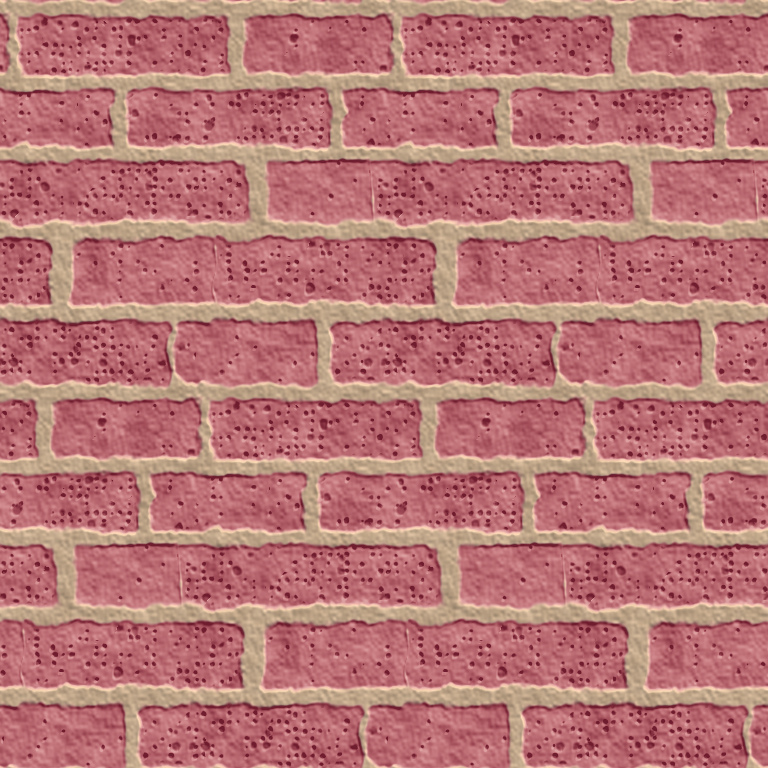
Reproduce this texture procedurally as a WebGL 1 fragment shader.

```glsl
precision highp float;
uniform vec2 u_resolution;

float hash(vec2 p) {
  vec3 q = fract(p.xyx * 0.1031);
  q += dot(q, q.yzx + 33.33);
  return fract((q.x + q.y) * q.z);
}

// Random lattice value; each vertical period is shifted by half a period
float lattice(vec2 i, float n) {
  float turn = floor((i.y + 0.5) / n);
  return hash(vec2(mod(i.x - 0.5 * n * turn + 0.5, n), i.y - n * turn) + n);
}

float noise(vec2 p, float n) {
  vec2 i = floor(p * n), f = fract(p * n);
  f = f * f * (3.0 - 2.0 * f);
  float top = mix(lattice(i, n), lattice(i + vec2(1.0, 0.0), n), f.x);
  float bottom = mix(lattice(i + vec2(0.0, 1.0), n), lattice(i + 1.0, n), f.x);
  return mix(top, bottom, f.y);
}

// Scattered round holes, one candidate per lattice cell
float pits(vec2 p, float n, float density) {
  vec2 i = floor(p * n);
  float seed = lattice(i, n);
  vec2 center = 0.35 + 0.3 * vec2(fract(seed * 57.0), fract(seed * 131.0));
  float radius = mix(0.14, 0.34, fract(seed * 23.0));
  float d = length(fract(p * n) - center) + 0.2 * (noise(p, 3.0 * n) - 0.5);
  return step(seed, density) * (1.0 - smoothstep(radius - 0.14, radius + 0.1, d));
}

// Two upright joints per row: position and half width of each
vec4 rowJoints(float row) {
  if (row < 0.5) return vec4(0.617, 0.024, 0.036, 0.015);
  if (row < 1.5) return vec4(0.312, 0.021, 0.880, 0.017);
  if (row < 2.5) return vec4(0.672, 0.027, 0.970, 0.002);
  if (row < 3.5) return vec4(0.161, 0.029, 0.560, 0.000);
  return vec4(0.846, 0.018, 0.448, 0.009);
}

float jointDistance(float x, float center, float halfWidth) {
  return abs(fract(x - center + 0.5) - 0.5) - halfWidth;
}

float smoothMin(float a, float b, float k) {
  float h = max(k - abs(a - b), 0.0) / k;
  return min(a, b) - 0.25 * h * h * k;
}

// Returns height, distance into the brick, pit depth and brick tone
vec4 wall(vec2 p) {
  vec2 w = p + 0.014 * (vec2(noise(p, 18.0), noise(p + 0.37, 14.0)) - 0.5);
  float t = 5.0 * (w.y + 0.0115 * (1.0 - cos(6.28319 * w.y)));
  float row = floor(t), turn = floor((row + 0.5) / 5.0);
  row -= 5.0 * turn;
  float x = fract(w.x - 0.5 * turn);
  vec4 joint = rowJoints(row);

  float bed = (0.5 - abs(fract(t) - 0.5)) / 5.0 - 0.022;
  float upright = min(jointDistance(x, joint.x, joint.y), jointDistance(x, joint.z, joint.w));
  float d = smoothMin(bed, upright, 0.016);
  d += 0.013 * (noise(p, 30.0) - 0.5) + 0.007 * (noise(p, 74.0) - 0.5);

  // Long bricks are more pitted than short ones
  float span = fract(joint.z - joint.x);
  float first = step(fract(x - joint.x), span);
  float isLong = step(0.5, mix(1.0 - span, span, first));
  float inside = smoothstep(0.003, 0.014, d);
  float density = mix(0.1, 0.42, isLong) * (0.4 + 1.2 * noise(p, 12.0));
  float pit = max(pits(p, 46.0, density), pits(p + 0.21, 26.0, 0.32 * density)) * inside;

  float grain = noise(p, 110.0) + 0.9 * noise(p, 64.0) + 0.7 * noise(p, 34.0);
  float mortar = 1.0 - smoothstep(-0.006, 0.006, d);
  float tone = 0.1 * (hash(vec2(row, first) + 7.0) - 0.5) - 0.04 * isLong;
  return vec4(0.5 * mortar + 0.23 * grain - 0.25 * pit, d, pit, tone);
}

void main() {
  vec2 p = 2.0 * gl_FragCoord.xy / u_resolution;
  p.y = 1.979 - p.y;

  // Relief lit from the upper right
  vec4 here = wall(p);
  float relief = here.x - wall(p + vec2(0.004, -0.007)).x;
  float edge = 1.0 - smoothstep(0.0, 0.018, abs(here.y));
  relief *= mix(1.0, 0.5 + 1.1 * noise(p, 10.0), edge);

  // Brick clay, from deep shadow to pale rose
  float mottle = 0.3 * (noise(p, 16.0) - 0.5) + 0.22 * (noise(p, 48.0) - 0.5);
  float s = 0.66 + here.w + mottle + 1.15 * relief - 0.42 * here.z;
  s = clamp(s, 0.0, 1.1);
  vec3 brick = mix(vec3(0.43, 0.11, 0.18), vec3(0.84, 0.58, 0.59), s);
  brick.r += 0.15 * s * (1.0 - s);

  // Sandy mortar with a mauve stain along its rim
  vec3 mortar = vec3(0.74, 0.64, 0.53) + 0.07 * (noise(p, 40.0) - 0.5);
  mortar = mix(mortar, vec3(0.75, 0.51, 0.54), 0.6 * smoothstep(-0.009, 0.003, here.y));
  mortar *= 1.0 + 0.75 * clamp(relief, -0.6, 0.4);

  float cover = 1.0 - smoothstep(-0.004, 0.004, here.y);
  gl_FragColor = vec4(mix(brick, mortar, cover), 1.0);
}
```
